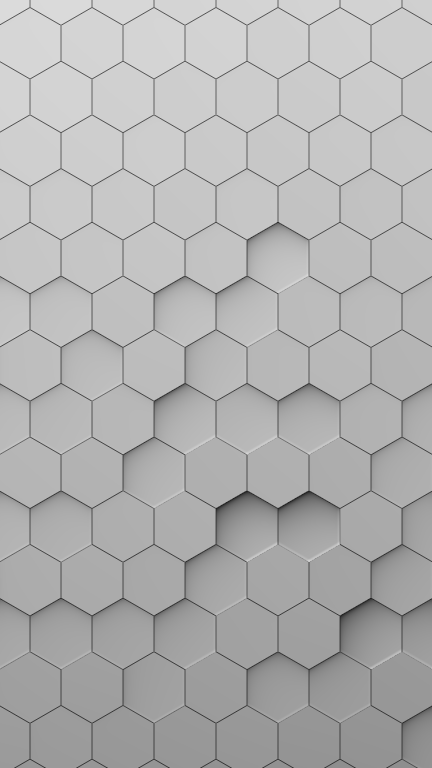
Give the GLSL for this pattern, as a WebGL 1 fragment shader.

```glsl
precision highp float;

// Grey hexagonal tiles, seven across, some sunk below their neighbours.
// Each tile takes a depth from a few troughs plus a hash; height steps
// between neighbours give soft shadows, lit walls and thin dark seams.

uniform vec2 u_resolution;

const float TILES_ACROSS = 6.968;
const float ROW_STEP = 0.8660254;
const vec2 GRID_ORIGIN = vec2(-0.016, 0.432);
const vec2 LIGHT_DIR = vec2(-0.42, 0.907);
const float SEAM_HALF_WIDTH = 0.0065;
const vec3 SEAM_COLOR = vec3(0.15);

float hash(vec2 p) {
  return fract(sin(dot(p, vec2(41.3, 289.1))) * 4375.85);
}

// Centre of the hexagon holding p, for pointed-top tiles of width 1.
vec2 hexCenter(vec2 p) {
  vec2 period = vec2(1.0, 2.0 * ROW_STEP);
  vec2 a = floor(p / period + 0.5) * period;
  vec2 b = (floor(p / period) + 0.5) * period;
  return distance(p, a) < distance(p, b) ? a : b;
}

float segmentDistance(vec2 p, vec2 a, vec2 b) {
  vec2 ab = b - a;
  float t = clamp(dot(p - a, ab) / max(dot(ab, ab), 1e-4), 0.0, 1.0);
  return distance(p, a + ab * t);
}

// Sinks tiles whose centres lie on a segment; ends are (column, row).
float trough(vec2 center, vec2 from, vec2 to, float depth) {
  vec2 scale = vec2(1.0, ROW_STEP);
  float d = segmentDistance(center, from * scale, to * scale);
  return depth * (1.0 - smoothstep(0.2, 0.42, d));
}

// Depth of a whole tile: 0 is level, 1 is deepest.
float tileDepth(vec2 center) {
  float row = center.y / ROW_STEP;
  float unevenness = smoothstep(12.0, 7.0, row) * smoothstep(-2.0, 4.0, row);
  float depth = (0.03 + 0.14 * unevenness) * hash(floor(center * 2.0 + 0.5));
  // Shallow terraces on every second row along the left side.
  for (int i = 0; i < 4; i++) {
    float level = 2.0 + 2.0 * float(i);
    float fall = 0.48 - 0.06 * float(i);
    depth = max(depth, trough(center, vec2(0.0, level), vec2(1.0, level), fall));
  }
  depth = max(depth, trough(center, vec2(4.5, 9.0), vec2(2.5, 5.0), 0.58));
  depth = max(depth, trough(center, vec2(1.5, 7.0), vec2(3.0, 8.0), 0.45));
  depth = max(depth, trough(center, vec2(3.0, 6.0), vec2(5.0, 6.0), 0.65));
  depth = max(depth, trough(center, vec2(7.0, 6.0), vec2(6.5, 5.0), 0.42));
  depth = max(depth, trough(center, vec2(4.0, 4.0), vec2(5.0, 4.0), 0.95));
  depth = max(depth, trough(center, vec2(4.0, 4.0), vec2(3.0, 2.0), 0.60));
  depth = max(depth, trough(center, vec2(7.0, 4.0), vec2(6.5, 3.0), 0.55));
  depth = max(depth, trough(center, vec2(6.0, 2.0), vec2(7.0, 2.0), 0.95));
  depth = max(depth, trough(center, vec2(2.0, 2.0), vec2(2.5, 1.0), 0.42));
  depth = max(depth, trough(center, vec2(4.5, 1.0), vec2(5.5, 1.0), 0.48));
  return max(depth, trough(center, vec2(7.0, 0.0), vec2(7.5, -1.0), 0.5));
}

// Share of light left beside a higher tile: broad shadow and dark contact.
float shadowFactor(float rise, float facing, float edge) {
  float broad = 0.46 * exp(-edge / (0.06 + 0.18 * rise));
  float contact = 0.44 * exp(-edge / 0.032);
  return 1.0 - rise * facing * (broad + contact);
}

// Overall falloff from the bright upper left to the darker lower right.
float backdrop(vec2 uv) {
  return 0.59 + 0.31 * uv.y - 0.06 * uv.y * uv.y - 0.04 * (uv.x - 0.3);
}

void main() {
  vec2 uv = gl_FragCoord.xy / u_resolution;
  float pixel = TILES_ACROSS / u_resolution.x;
  vec2 p = gl_FragCoord.xy * pixel - GRID_ORIGIN;
  vec2 center = hexCenter(p);
  vec2 local = p - center;
  float depth = tileDepth(center);

  float shade = backdrop(uv) + 0.012 * (hash(center + 7.0) - 0.5);
  shade += 0.015 * dot(local, vec2(0.6, -0.8)) * (1.0 + 4.0 * depth);
  float seam = 0.0;
  float wallLight = 0.0;

  // Compare with the six neighbours, one per side.
  for (int i = 0; i < 6; i++) {
    float angle = float(i) * 1.0471976;
    vec2 normal = vec2(cos(angle), sin(angle));
    float edge = max(0.5 - dot(local, normal), 0.0);
    float rise = depth - tileDepth(center + normal);
    float facing = dot(normal, LIGHT_DIR);
    shade *= shadowFactor(max(rise, 0.0), max(facing, 0.0), edge);

    // Steps that face the light lose their seam and catch a faint glint.
    float lit = max(-rise * facing, 0.0);
    float glint = rise > 0.0 ? 1.0 - smoothstep(0.01, 0.06, edge) : 0.0;
    wallLight += 0.13 * lit * glint;
    float coverage = clamp((SEAM_HALF_WIDTH - edge) / pixel + 0.5, 0.0, 1.0);
    seam = max(seam, coverage * (1.0 - 0.85 * smoothstep(0.1, 0.6, lit)));
  }

  float seamStrength = mix(0.95, 0.8, uv.y);
  vec3 color = mix(vec3(shade + wallLight), SEAM_COLOR, seamStrength * seam);
  gl_FragColor = vec4(color, 1.0);
}
```
